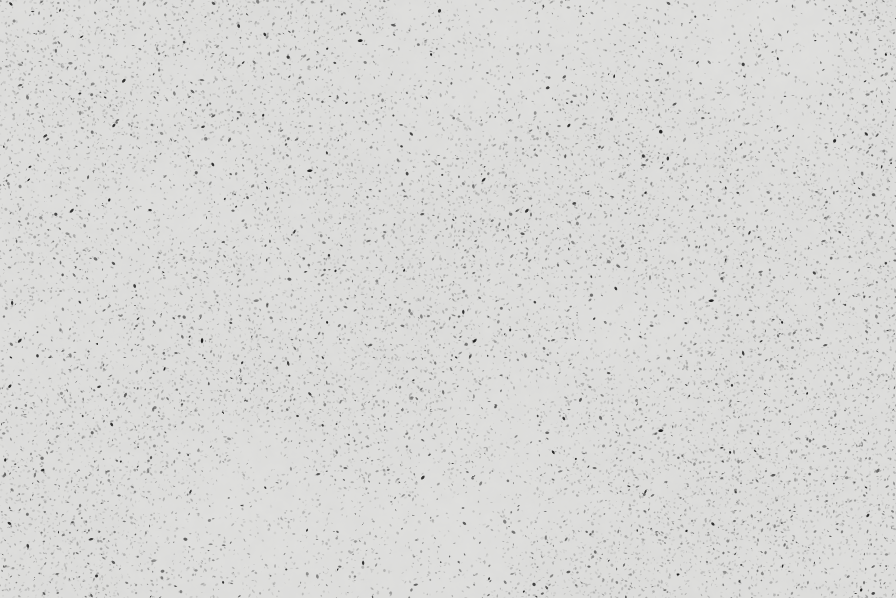
A Shadertoy shader for this texture:

```glsl
// Pale grey stone or plaster, dusted with fine dark specks.
// Three jittered grids of small ellipses, from faint dust to dark grit,
// are thinned out and clustered by a cloudy density field.

float hash(vec2 p) {
    return fract(sin(dot(p, vec2(127.1, 311.7))) * 43758.5453);
}

float valueNoise(vec2 p) {
    vec2 cell = floor(p);
    vec2 f = fract(p);
    f = f * f * (3.0 - 2.0 * f);
    float low = mix(hash(cell), hash(cell + vec2(1.0, 0.0)), f.x);
    float high = mix(hash(cell + vec2(0.0, 1.0)), hash(cell + vec2(1.0, 1.0)), f.x);
    return mix(low, high, f.y);
}

float cloud(vec2 p) {
    float sum = 0.0;
    float weight = 0.5;
    for (int i = 0; i < 5; i++) {
        sum += weight * valueNoise(p);
        p = mat2(1.6, 1.2, -1.2, 1.6) * p + 17.3;
        weight *= 0.6;
    }
    return sum / 1.15;
}

// Darkening by one grid of specks; sizes are fractions of canvas height
float specks(vec2 uv, float rows, float chance, vec2 radii, vec2 depths, float seed) {
    float pixel = 1.0 / iResolution.y;
    vec2 home = floor(uv * rows);
    float dark = 0.0;
    for (int y = -1; y <= 1; y++) {
        for (int x = -1; x <= 1; x++) {
            vec2 cell = home + vec2(x, y);
            vec2 id = cell + seed;
            if (hash(id) > chance) continue;

            vec2 jitter = vec2(hash(id + 31.7), hash(id + 57.3));
            vec2 d = uv - (cell + jitter) / rows;

            // Turn and stretch each grain
            float angle = 6.2832 * hash(id + 83.1);
            float stretch = mix(1.0, 1.5, hash(id + 11.9));
            d = mat2(cos(angle), sin(angle), -sin(angle), cos(angle)) * d;
            d *= vec2(1.0 / stretch, stretch);

            float size = hash(id + 71.5);
            float radius = mix(radii.x, radii.y, size * size);
            float cover = 1.0 - smoothstep(radius - 0.7 * pixel, radius + 0.7 * pixel, length(d));
            float tone = hash(id + 43.9);
            dark = max(dark, cover * mix(depths.x, depths.y, tone * tone));
        }
    }
    return dark;
}

void mainImage(out vec4 fragColor, in vec2 fragCoord) {
    vec2 uv = fragCoord / iResolution.y;

    // Broad patches broken up by small clumps, denser towards the sides
    float patches = cloud(uv * 3.2 + 4.7);
    float clumps = cloud(uv * 22.0 + 9.1);
    float side = abs(fragCoord.x / iResolution.x - 0.5) * 2.0;
    float density = smoothstep(0.3, 0.72, 0.62 * patches + 0.38 * clumps + 0.05 * side * side);

    // Base tone with a very slight mottle
    vec3 color = vec3(0.868, 0.868, 0.862);
    color -= 0.016 * (patches - 0.4) + 0.018 * (cloud(uv * 60.0) - 0.5);

    // Faint dust, medium grains, then sparse dark grit
    float dust = specks(uv, 130.0, mix(0.12, 0.72, density), vec2(0.0010, 0.0023), vec2(0.05, 0.24), 3.0);
    float grains = specks(uv, 84.0, mix(0.10, 0.58, density), vec2(0.0010, 0.0025), vec2(0.12, 0.58), 211.0);
    float grit = specks(uv, 46.0, mix(0.12, 0.38, density), vec2(0.0012, 0.0030), vec2(0.35, 0.85), 419.0);
    color *= (1.0 - dust) * (1.0 - grains) * (1.0 - grit);

    fragColor = vec4(color, 1.0);
}
```
